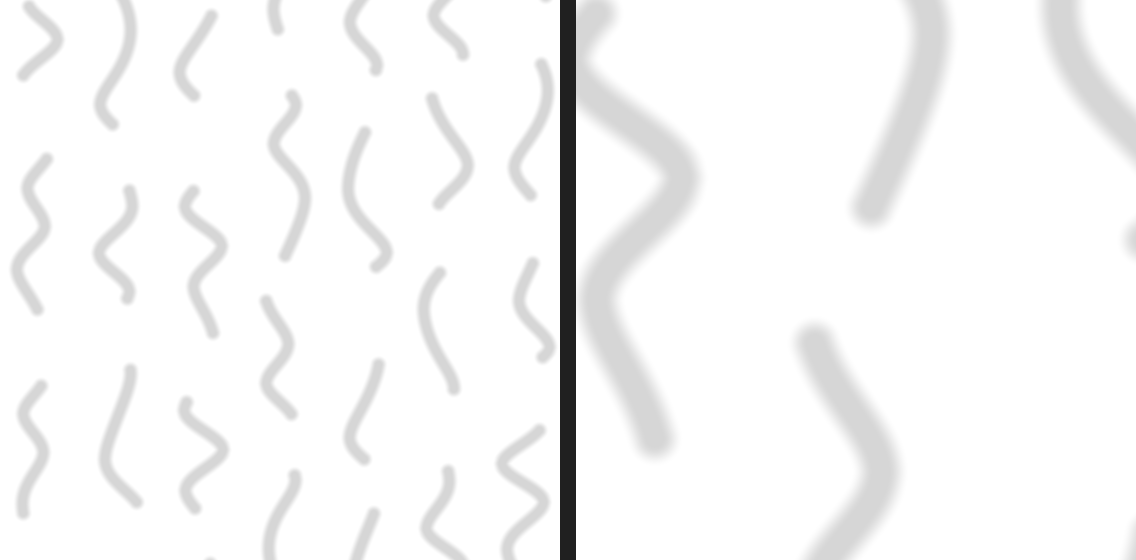
Left, the full canvas; right, a detail of the centre.
Give the GLSL for this pattern, as a WebGL 1 fragment shader.

```glsl
precision highp float;
uniform vec2 u_resolution;

#define COLUMN_PITCH 0.148
#define STROKE_PITCH 0.34
#define STROKE_JITTER 0.34
#define GAP_RANGE vec2(0.06, 0.18)
#define HALF_WAVE 0.098
#define SWING_RANGE vec2(0.013, 0.040)
#define DRIFT 0.016
#define RADIUS 0.0108
#define SOFTNESS 0.0065
#define PAPER vec3(1.0)
#define INK vec3(0.838)

float hash(vec2 p) {
  return fract(sin(dot(p, vec2(127.1, 311.7))) * 43758.5453);
}

// Sideways turning point, alternating left and right
float turn(float index, float seed) {
  float side = mod(index, 2.0) * 2.0 - 1.0;
  return side * mix(SWING_RANGE.x, SWING_RANGE.y, hash(vec2(index, seed)));
}

// Point on the meandering centre line at height y
vec2 meander(float y, float seed) {
  float t = y / HALF_WAVE + seed * 0.37;
  t += 0.32 * sin(t * 1.4 + seed);
  float i = floor(t);
  float x = mix(turn(i, seed), turn(i + 1.0, seed), smoothstep(0.0, 1.0, t - i));
  return vec2(x, y);
}

float segmentDistance(vec2 p, vec2 a, vec2 b) {
  vec2 ab = b - a;
  float t = clamp(dot(p - a, ab) / max(dot(ab, ab), 1e-8), 0.0, 1.0);
  return length(p - a - ab * t);
}

// Jittered height that separates two strokes of a column
float boundary(float column, float row) {
  float jitter = (hash(vec2(column + 5.3, row)) - 0.5) * STROKE_JITTER;
  return (row + jitter) * STROKE_PITCH;
}

// Distance to one stroke, traced only near the height of p
float strokeDistance(vec2 p, float column, float row) {
  float seed = 40.0 * hash(vec2(column, row + 17.9));
  float gapLow = mix(GAP_RANGE.x, GAP_RANGE.y, hash(vec2(column, row + 3.1)));
  float gapHigh = mix(GAP_RANGE.x, GAP_RANGE.y, hash(vec2(column, row + 8.7)));
  float low = boundary(column, row) + 0.5 * gapLow;
  float high = boundary(column, row + 1.0) - 0.5 * gapHigh;
  p.x -= (hash(vec2(column + 2.7, row)) - 0.5) * DRIFT;

  float reach = 2.0 * (RADIUS + SOFTNESS);
  vec2 previous = meander(clamp(p.y - reach, low, high), seed);
  float d = 1.0;
  for (int k = 1; k <= 10; k++) {
    float y = p.y + reach * (float(k) / 5.0 - 1.0);
    vec2 next = meander(clamp(y, low, high), seed);
    d = min(d, segmentDistance(p, previous, next));
    previous = next;
  }
  return d;
}

void main() {
  vec2 p = gl_FragCoord.xy / u_resolution.y;

  // Column cell, with its own vertical offset
  p.x += 0.015;
  float column = floor(p.x / COLUMN_PITCH);
  p.x -= (column + 0.5) * COLUMN_PITCH;
  p.x -= (hash(vec2(column, 61.3)) - 0.5) * DRIFT;
  p.y += STROKE_PITCH * hash(vec2(column, 29.5));

  // Nearest of the strokes around this row
  float row = floor(p.y / STROKE_PITCH);
  float d = 1.0;
  for (int j = -1; j <= 1; j++) {
    d = min(d, strokeDistance(p, column, row + float(j)));
  }

  float ink = 1.0 - smoothstep(RADIUS - SOFTNESS, RADIUS + SOFTNESS, d);
  gl_FragColor = vec4(mix(PAPER, INK, ink), 1.0);
}
```
